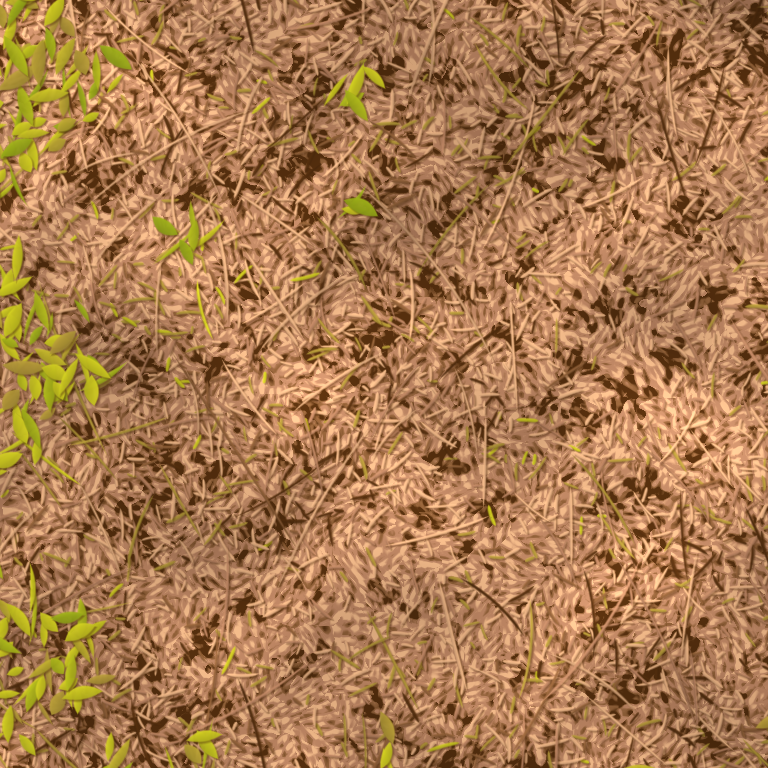
This texture is drawn by a WebGL 2 fragment shader. Its source:

```glsl
#version 300 es
precision highp float;
// Sunlit reddish soil littered with dry straw, shaded pits and green leaf tufts.

uniform vec2 u_resolution;
out vec4 fragColor;

const vec3 DARK  = vec3(0.31, 0.17, 0.05);
const vec3 BROWN = vec3(0.54, 0.36, 0.21);
const vec3 TAN   = vec3(0.71, 0.50, 0.37);
const vec3 LIGHT = vec3(0.90, 0.69, 0.51);
const vec3 OLIVE = vec3(0.67, 0.57, 0.21);
const vec3 LIME  = vec3(0.77, 0.76, 0.12);
const vec3 GREEN = vec3(0.58, 0.65, 0.09);
const vec2 TO_SUN = vec2(-0.7, 0.7);

vec2 hash2(vec2 p) {
  vec3 q = fract(p.xyx * vec3(0.1031, 0.1030, 0.0973));
  q += dot(q, q.yzx + 33.33);
  return fract((q.xx + q.yz) * q.zy);
}

vec2 turn(vec2 p, float angle) {
  float c = cos(angle), s = sin(angle);
  return vec2(c * p.x + s * p.y, c * p.y - s * p.x);
}

// Cellular noise: distance to the nearest point, and that point's random value.
vec2 cellular(vec2 p) {
  vec2 cell = floor(p), best = vec2(9.0, 0.0);
  for (int j = -1; j <= 1; j++)
    for (int i = -1; i <= 1; i++) {
      vec2 id = cell + vec2(i, j);
      float d = length(id + hash2(id) - p);
      if (d < best.x) best = vec2(d, hash2(id + 37.0).x);
    }
  return best;
}

// Broad layered sines, roughly -1 to 1.
float waves(vec2 p) {
  return 0.6 * sin(7.0 * p.x + 2.0 * sin(6.0 * p.y + 1.0))
       + 0.4 * sin(13.0 * p.y - 5.0 * p.x + 2.0 * sin(9.0 * p.x));
}

// Shading across streaks that run along the given angle.
float streaks(vec2 p, float scale, float angle) {
  vec2 q = turn(p, angle) * scale * vec2(0.7, 1.25);
  return cellular(q + vec2(0.0, 0.4)).x - cellular(q).x;
}

vec3 soil(vec2 p) {
  vec2 w = p + 0.004 * sin(p.yx * vec2(43.0, 37.0) + 2.0 * sin(p * 31.0));
  float coarse = 1.2 + 1.5 * (2.0 * cellular(w * 11.0 + 4.0).y - 1.0);
  float fine = 1.2 + 1.5 * (2.0 * cellular(w * 23.0 + 9.0).y - 1.0);
  vec2 grain = cellular(w * 70.0);
  // Pits vary in radius and have ragged rims
  vec2 pit = cellular(w * 21.0 + 8.0 + 0.25 * sin(p.yx * 190.0));
  float rim = pit.x + 0.25 * (grain.x - 0.4);
  float radius = 0.5 * smoothstep(0.25, 1.0, pit.y);
  float hollow = 1.0 - smoothstep(radius - 0.16, radius + 0.06, rim);
  float tone = 0.63 + 0.6 * streaks(w, 36.0, coarse) + 0.85 * streaks(w + 3.0, 82.0, fine);
  tone += 0.4 * (0.42 - grain.x) - 0.08 * waves(p) - 0.6 * hollow;
  vec3 color = mix(DARK, BROWN, smoothstep(0.0, 0.3, tone));
  color = mix(color, TAN, smoothstep(0.3, 0.55, tone));
  return mix(color, LIGHT, smoothstep(0.66, 1.0, tone));
}

// Greenery hugs the left side and fills a few scattered tufts.
float growth(vec2 p) {
  float edge = 0.03 + 0.08 * cos(16.5 * (p.y - 0.9)) + 0.04 * p.y;
  float border = 1.0 - smoothstep(edge - 0.03, edge + 0.04, p.x);
  vec2 tuft = cellular(p * 4.0 + 5.0);
  return max(border, step(0.7, tuft.y) * (1.0 - smoothstep(0.08, 0.15, tuft.x)));
}

// Straw turns olive and lime where fresh is high.
vec3 strawTint(float h, float fresh) {
  vec3 tint = mix(LIGHT, TAN, step(0.46, h));
  tint = mix(tint, BROWN, step(0.65, h));
  tint = mix(tint, DARK, step(0.74, h));
  tint = mix(tint, OLIVE, step(0.82 - 0.12 * fresh, h));
  return mix(tint, LIME, step(0.98 - 0.02 * fresh, h));
}

vec3 leafTint(float h) {
  return mix(mix(GREEN, LIME, smoothstep(0.05, 0.4, h)), OLIVE, smoothstep(0.75, 0.95, h));
}

// Coverage of a bent stroke that narrows toward both ends.
float stroke(vec2 q, vec2 size, float bend, float taper, float soft) {
  float u = q.x * q.x / (size.x * size.x);
  float d = abs(q.y - bend * size.x * u) - size.y * (1.0 - pow(u, taper));
  return 1.0 - smoothstep(-soft, soft, d);
}

// Scatters one shadowed stroke per grid cell; size holds half length and half width.
vec3 scatter(vec3 color, vec2 p, float scale, vec2 size, float spread, float cover, bool leafy) {
  float soft = max(0.0016, 0.7 / u_resolution.y);
  float taper = leafy ? 1.0 : 3.0;
  vec2 cell = floor(p * scale);
  for (int j = -1; j <= 1; j++)
    for (int i = -1; i <= 1; i++) {
      vec2 id = cell + vec2(i, j);
      vec2 center = (id + hash2(id + scale * 7.0)) / scale;
      vec2 pick = hash2(id + scale * 3.0 + 51.0);
      vec2 look = hash2(id + scale * 5.0 + 113.0);
      float chance = leafy ? growth(center) : 0.75 + 0.4 * waves(center);
      if (pick.x > cover * chance) continue;
      float angle = 1.35 + spread * (2.0 * pick.y - 1.0);
      float bend = 0.24 * (fract(look.x * 17.0) - 0.5);
      vec2 dims = size * vec2(mix(0.4, 1.0, look.x), mix(0.6, 1.0, fract(look.y * 13.0)));
      vec2 q = turn(p - center, angle);
      vec2 shade = turn(p - center + TO_SUN * 0.0032, angle);
      color = mix(color, DARK, 0.45 * stroke(shade, dims, bend, taper, soft * 1.4));
      float fresh = waves(center * 1.3 + 2.0);
      vec3 tint = leafy ? leafTint(look.y) : strawTint(look.y, fresh);
      tint *= 1.0 + 0.1 * clamp(q.y / dims.y, -1.0, 1.0) * sign(cos(angle));
      color = mix(color, tint, 0.92 * stroke(q, dims, bend, taper, soft));
    }
  return color;
}

void main() {
  vec2 p = gl_FragCoord.xy / u_resolution.y;
  vec3 color = soil(p);
  // Fine chips, then longer straw and stems
  color = scatter(color, p, 57.0, vec2(0.013, 0.0022), 1.57, 0.75, false);
  color = scatter(color, p, 36.0, vec2(0.023, 0.0024), 1.45, 0.75, false);
  color = scatter(color, p, 13.0, vec2(0.070, 0.0020), 1.2, 0.85, false);
  color = scatter(color, p, 6.0, vec2(0.145, 0.0024), 0.9, 0.75, false);
  // Broad light and shade over the ground
  float shade = 0.13 * waves(p.yx * 0.8 + 0.6) + 0.10 * waves(p * 2.1 + 3.0);
  color *= 1.01 + shade;
  // Grass blades below broad leaves
  color = scatter(color, p, 24.0, vec2(0.036, 0.0040), 0.9, 1.0, true);
  color = scatter(color, p, 31.0, vec2(0.028, 0.0080), 1.4, 0.8, true);
  color = scatter(color, p, 26.0, vec2(0.031, 0.0100), 1.4, 0.9, true);
  fragColor = vec4(color, 1.0);
}
```
